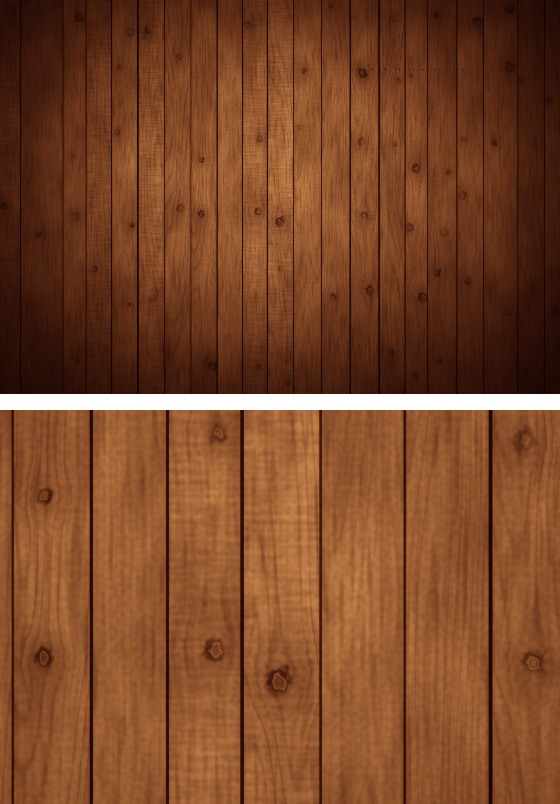
Top, the full canvas; bottom, a detail of the centre.
Give the GLSL for this texture, as a WebGL 1 fragment shader.

```glsl
precision highp float;
uniform vec2 u_resolution;

const float ASPECT = 0.703;
const float SEAM_COUNT = 20.0;
const float KNOT_PITCH = 0.125;
const float NAIL_HEIGHT = 0.579;

float hash(vec2 p) {
  return fract(sin(dot(p, vec2(127.1, 311.7))) * 4375.85);
}

vec2 gradient(vec2 cell) {
  float angle = 6.2832 * hash(cell);
  return vec2(cos(angle), sin(angle));
}

float gradientNoise(vec2 p) {
  vec2 i = floor(p);
  vec2 f = p - i;
  vec2 u = f * f * f * (f * (f * 6.0 - 15.0) + 10.0);
  vec2 e = vec2(1.0, 0.0);
  float low = mix(dot(gradient(i), f), dot(gradient(i + e.xy), f - e.xy), u.x);
  float high = mix(dot(gradient(i + e.yx), f - e.yx),
                   dot(gradient(i + e.xx), f - e.xx), u.x);
  return mix(low, high, u.y);
}

float fbm(vec2 p) {
  float sum = 0.0;
  float gain = 0.6;
  for (int i = 0; i < 4; i++) {
    sum += gain * gradientNoise(p);
    p = p * 2.03 + 11.7;
    gain *= 0.55;
  }
  return sum;
}

float bell(float x) {
  return exp(-x * x);
}

// Nearly even spacing, with wider boards near both ends
float seamPosition(float i) {
  float first = 1.0 - step(0.5, i);
  float x = 0.056 + 0.0475 * i - 0.0195 * first;
  x += 0.009 * exp(1.2 - 1.2 * i) * (1.0 - first);
  x += 0.0137 * step(17.5, i) + 0.004 * bell(i - 13.3);
  return x - 0.007 * bell(0.55 * (i - 9.7)) - 0.005 * bell(2.0 * (i - 15.0));
}

// Left edge, right edge and index of the board under x
vec3 findBoard(float x) {
  vec3 board = vec3(-0.012, 1.012, 0.0);
  for (float i = 0.0; i < SEAM_COUNT; i++) {
    float seam = seamPosition(i);
    if (x >= seam) board.xz = vec2(seam, i + 1.0);
    else board.y = min(board.y, seam);
  }
  return board;
}

// Knot darkness in x, sideways pull on the grain in y
vec2 knotField(vec2 p, vec3 board) {
  vec2 field = vec2(0.0);
  float rough = 0.5 * gradientNoise(p * 110.0) + 0.4 * gradientNoise(p * 280.0);
  for (float j = -1.0; j <= 1.0; j++) {
    vec2 key = vec2(floor(p.y / KNOT_PITCH) + j, board.z + 3.0);
    float strength = step(0.42, hash(key)) * mix(0.45, 1.1, hash(key + 71.7));
    float across = mix(0.2, 0.8, hash(key + 17.3));
    float along = key.x + mix(0.15, 0.85, hash(key + 31.9));
    vec2 centre = vec2(mix(board.x, board.y, across), along * KNOT_PITCH);
    float radius = mix(0.003, 0.0085, hash(key + 53.1));
    vec2 d = (p - centre) / (radius * vec2(1.0, 1.1));
    float q = length(d) + rough;
    float side = 0.65 + 0.35 * sin(atan(d.y, d.x + 0.001) + 40.0 * hash(key));
    float core = 1.0 - smoothstep(0.6, 1.0, q);
    float dark = 0.38 * side * bell((q - 0.8) * 3.8) + 0.15 * bell(q * 0.36);
    dark += core * (0.12 + 0.1 * sin(q * 13.0));
    field += vec2(strength * dark, d.x * radius * 0.7 * bell(q * 0.35) * strength);
  }
  return field;
}

// Fibres, sparse dark pores and thin contour lines
float woodGrain(vec2 p, float id) {
  vec2 shift = vec2(id * 17.3, id * 5.7);
  float fibre = gradientNoise(p * vec2(330.0, 16.0) + shift);
  float pore = smoothstep(0.1, 0.4, gradientNoise(p * vec2(210.0, 22.0) - shift));
  float figure = gradientNoise(p * vec2(27.0, 2.6) + shift);
  float contour = pow(0.5 + 0.5 * sin(figure * 48.0), 5.0);
  float amount = mix(0.03, 0.12, hash(vec2(id, 5.3)));
  return 0.02 + 0.11 * fibre - 0.09 * pore - amount * contour;
}

float sawMarks(vec2 p, float id) {
  float strength = mix(0.02, 0.12, step(0.72, hash(vec2(id, 8.4))));
  return strength * gradientNoise(p * vec2(32.0, 300.0) + id * 9.1);
}

float nails(vec2 p, vec3 board, float pixel) {
  float t = (p.x - board.x) / (board.y - board.x);
  float dx = (abs(t - 0.5) - 0.28) * (board.y - board.x);
  float sag = 0.002 * (hash(vec2(board.z, 2.6)) - 0.5);
  float d = length(vec2(dx, p.y - NAIL_HEIGHT - sag));
  return 1.0 - smoothstep(0.0011 - pixel * 0.5, 0.0015 + pixel * 0.5, d);
}

float seamGap(float distanceToEdge, float strength, float pixel) {
  float halfWidth = mix(0.0007, 0.0013, strength);
  float soft = 0.5 * pixel;
  float gap = 1.0 - smoothstep(halfWidth - soft, halfWidth + soft, distanceToEdge);
  return mix(0.5, 0.76, strength) * gap + 0.12 * exp(-distanceToEdge / 0.0018);
}

float vignette(vec2 uv) {
  float d = length((uv - vec2(0.49, 0.55)) * vec2(1.0, 0.9));
  return 0.095 + 0.515 * exp(-pow(d / 0.47, 2.7));
}

vec3 stain(float tone) {
  return vec3(tone, 0.75 * pow(tone, 1.45), 0.45 * pow(tone, 1.65));
}

void main() {
  vec2 uv = gl_FragCoord.xy / u_resolution;
  vec2 p = uv * vec2(1.0, ASPECT);
  float pixel = 1.0 / u_resolution.x;
  vec3 board = findBoard(p.x);
  float id = board.z;

  // Timber
  vec2 knot = knotField(p, board);
  float tone = vignette(uv) * (0.96 + 0.12 * hash(vec2(id, 4.7)));
  tone *= 1.0 + woodGrain(p - vec2(knot.y, 0.0), id) + sawMarks(p, id);
  tone *= 1.0 - min(knot.x, 0.6);

  // Grime and fine wear
  tone *= 1.0 + 0.3 * fbm(p * vec2(18.0, 9.0) + id * 13.7);
  tone *= 1.0 + 0.09 * gradientNoise(p * 290.0);
  float nailWear = mix(0.12, 0.45, smoothstep(0.6, 0.7, p.x));
  tone *= 1.0 - nailWear * nails(p, board, pixel);

  // Gaps between boards
  float leftGap = seamGap(p.x - board.x, hash(vec2(id, 6.2)), pixel);
  float rightGap = seamGap(board.y - p.x, hash(vec2(id + 1.0, 6.2)), pixel);
  tone *= 1.0 - max(leftGap, rightGap);

  gl_FragColor = vec4(stain(clamp(tone, 0.02, 1.0)), 1.0);
}
```
